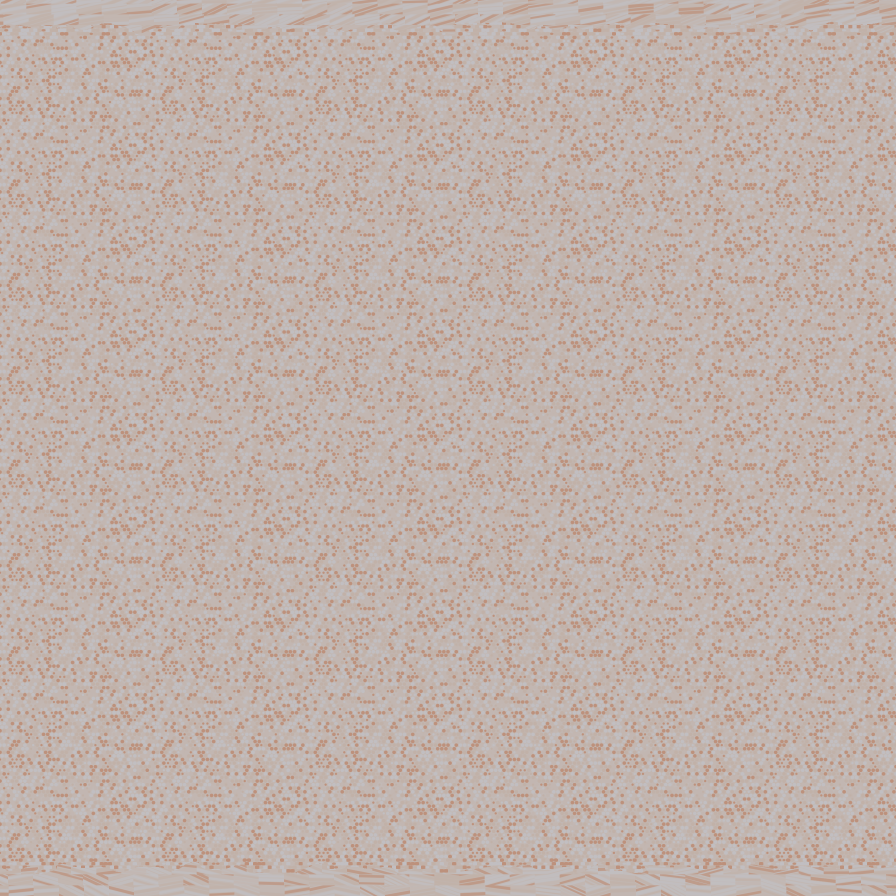
A WebGL 2 fragment shader for this pattern:

```glsl
#version 300 es
precision highp float;
// Fine staggered dots in copper, lilac and beige, with slanted streaks along the top and bottom edges.

uniform vec2 u_resolution;
out vec4 fragColor;

const vec3 GROUND = vec3(0.760, 0.715, 0.694);
const vec3 LILAC = vec3(0.757, 0.747, 0.757);
const vec3 BEIGE = vec3(0.757, 0.695, 0.660);
const vec3 COPPER = vec3(0.742, 0.570, 0.485);

const float DOTS_ACROSS = 216.0;
const float ROW_STEP = 0.866;
const vec2 DOT_REPEAT = vec2(37.0, 26.0);
const vec2 PATCH_SIZE = vec2(0.028, 0.012);
const float STREAK_HEIGHT = 0.0040;
const int SAMPLES = 3;

// Integer hash giving two values in 0..1
vec2 hash2(vec2 cell, float seed) {
  uvec3 h = uvec3(ivec3(vec3(cell, seed)) + 4096);
  for (int i = 0; i < 2; i++) {
    h = h * 1664525u + 1013904223u;
    h.x += h.y * h.z;
    h.y += h.z * h.x;
    h.z += h.x * h.y;
    h ^= h >> 16u;
  }
  return vec2(h.xy & 65535u) / 65535.0;
}

float cornerGradient(vec2 corner, vec2 offset, float seed) {
  float angle = 6.2832 * hash2(corner, seed).x;
  return dot(vec2(cos(angle), sin(angle)), offset);
}

float gradientNoise(vec2 p, float seed) {
  vec2 cell = floor(p);
  vec2 f = fract(p);
  vec2 blend = f * f * f * (f * (f * 6.0 - 15.0) + 10.0);
  vec2 e = vec2(0.0, 1.0);
  float low = mix(cornerGradient(cell, f, seed),
                  cornerGradient(cell + e.yx, f - e.yx, seed), blend.x);
  float high = mix(cornerGradient(cell + e.xy, f - e.xy, seed),
                   cornerGradient(cell + e.yy, f - e.yy, seed), blend.x);
  return mix(low, high, blend.y);
}

// Picks a tone from a random value and the share given to copper
vec3 pickTone(float pick, float copperShare) {
  if (pick < copperShare) return COPPER;
  if (pick < copperShare + 0.36) return LILAC;
  return pick < 0.85 ? BEIGE : GROUND;
}

// Faint diagonal drifts of lilac and beige behind the dots
vec3 groundTone(vec2 p) {
  vec2 slanted = vec2(p.x + p.y, 1.7 * (p.y - p.x));
  float drift = gradientNoise(slanted * 70.0, 3.0);
  return mix(GROUND, drift > 0.0 ? LILAC : BEIGE, smoothstep(0.0, 0.4, abs(drift)) * 0.35);
}

// Staggered dots; stretch below one widens them into dashes
vec3 dotField(vec2 p, float stretch) {
  vec2 q = p * DOTS_ACROSS;
  float row = round(q.y / ROW_STEP);
  float stagger = 0.5 * mod(row, 2.0);
  float column = round(q.x - stagger);
  vec2 offset = q - vec2(column + stagger, row * ROW_STEP);
  offset.x *= stretch;
  vec2 id = mod(vec2(column, row), DOT_REPEAT);
  vec2 pick = hash2(id, 11.0);
  float radius = pick.y < 0.25 ? 0.28 : 0.44;
  float cover = 1.0 - smoothstep(radius - 0.08, radius + 0.08, length(offset));
  return mix(groundTone(p), pickTone(pick.x, 0.225), cover);
}

// Patches of slanted parallel streaks
vec3 streakField(vec2 p, bool isTop) {
  float band = floor(p.y / PATCH_SIZE.y);
  p.x += PATCH_SIZE.x * hash2(vec2(band), 17.0).x;
  vec2 patchId = floor(p / PATCH_SIZE);
  vec2 traits = hash2(patchId, 23.0);
  float slope = isTop ? mix(0.0, 0.5, traits.x) : mix(-0.55, 0.3, traits.x);
  float withinPatch = p.x - (patchId.x + 0.5) * PATCH_SIZE.x;
  float along = (p.y - slope * withinPatch) / STREAK_HEIGHT;
  float streak = floor(along);
  vec2 pick = hash2(patchId + vec2(0.0, streak * 3.0), 31.0);
  float halfWidth = mix(0.28, 0.46, pick.y);
  float cover = 1.0 - smoothstep(halfWidth - 0.1, halfWidth + 0.1, abs(fract(along) - 0.5));
  vec3 backing = mix(GROUND, mix(BEIGE, LILAC, traits.y), 0.6);
  return mix(backing, pickTone(pick.x, 0.2), 0.75 * cover);
}

vec3 surface(vec2 p) {
  float edge = min(p.y, 1.0 - p.y);
  float limit = 0.031 + 0.014 * gradientNoise(p * vec2(35.0, 90.0), 41.0);
  if (edge < limit) return streakField(p, p.y > 0.5);
  return dotField(p, mix(0.5, 1.0, smoothstep(0.03, 0.05, edge)));
}

void main() {
  // Average a small grid of samples to smooth every edge
  vec3 total = vec3(0.0);
  for (int i = 0; i < SAMPLES * SAMPLES; i++) {
    vec2 jitter = (vec2(i % SAMPLES, i / SAMPLES) + 0.5) / float(SAMPLES) - 0.5;
    total += surface((gl_FragCoord.xy + jitter) / u_resolution.y);
  }
  fragColor = vec4(total / float(SAMPLES * SAMPLES), 1.0);
}
```
